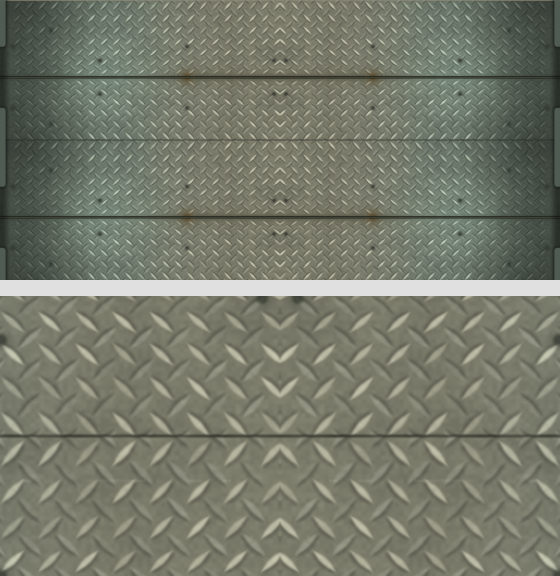
Top: the whole. Bottom: its middle third, enlarged.
This texture is drawn by a WebGL 2 fragment shader. Its source:

```glsl
#version 300 es
precision highp float;
// Worn steel tread plate: two stacked repeats, each mirrored left-right
// and about a dark seam. Slim treads fill a lattice that tightens near the seam;
// gradients, bolts, rust, grime and edge brackets are distance functions.
uniform vec2 u_resolution;
out vec4 outColor;

float hash(vec2 p) {
  vec3 q = fract(vec3(p.xyx) * 0.1031);
  q += dot(q, q.yzx + 33.33);
  return fract((q.x + q.y) * q.z);
}

float noise(vec2 p) {
  vec2 i = floor(p), f = fract(p);
  f = f * f * (3.0 - 2.0 * f);
  return mix(mix(hash(i), hash(i + vec2(1, 0)), f.x),
             mix(hash(i + vec2(0, 1)), hash(i + vec2(1, 1)), f.x), f.y);
}

float fbm(vec2 p) {
  float sum = 0.0, gain = 0.5;
  for (int i = 0; i < 4; i++) {
    sum += gain * noise(p);
    p = p * 2.03 + 7.1;
    gain *= 0.5;
  }
  return sum;
}

// Coverage of a shape whose signed distance is dist
float fill(float dist, float soft) {
  return 1.0 - smoothstep(-soft, soft, dist);
}

// Row number at a distance from the seam; rows widen away from it
float rowAt(float d) {
  return (sqrt(0.00555 + 0.00896 * (d - 0.177)) - 0.0745) / 0.00448;
}

// One diagonal family of treads: x rounded body, y shadow, z random per tread
vec3 tread(vec2 p, vec2 offset, float slope, float px) {
  vec2 pitch = vec2(0.0885, 0.084);
  vec2 g = vec2(p.x / pitch.x, rowAt(p.y)) - offset;
  vec2 id = floor(g + 0.5), c = (g - id) * pitch;
  float along = (c.x + slope * c.y) * 0.707;
  float across = (c.y - slope * c.x) * 0.707;
  float halfWidth = 0.0075 * (1.0 - pow(along / 0.034, 2.0));
  float soft = max(px * 0.7, 0.0055);
  float body = fill(abs(across) - halfWidth, soft);
  float shade = fill(abs(across + 0.0085) - halfWidth, soft * 1.3);
  return vec3(body, shade * (1.0 - body), hash(id + 41.0));
}

void main() {
  float px = 2.0 / u_resolution.y;
  vec2 q = (gl_FragCoord.xy - vec2(0.5 * u_resolution.x, 0.0)) * px;
  float v = fract(q.y);
  float side = v - 0.448;
  vec2 p = vec2(abs(q.x), abs(side));  // distance from centre, from seam

  // Warm centre, teal flanks, dark ends
  vec3 color = mix(vec3(0.475, 0.475, 0.41), vec3(0.43, 0.48, 0.43),
                   smoothstep(0.4, 1.3, p.x));
  color = mix(color, vec3(0.27, 0.305, 0.27), smoothstep(1.25, 1.9, p.x));
  float flank = exp(-pow((p.x - 1.2) / 0.4, 2.0));
  color += vec3(0.05, 0.07, 0.06) * flank * exp(-p.y / 0.2);
  color *= 1.0 - 0.13 * smoothstep(0.15, 0.55, p.y) * smoothstep(0.8, 1.7, p.x);

  // Grime and fine grain
  color *= 0.93 + 0.15 * fbm(p * vec2(9.0, 12.0) + 3.0);
  color *= 0.95 + 0.10 * noise(p * 90.0);

  // Raised treads: one diagonal catches the light, the other stays dull
  float lit = 1.0 - 0.7 * smoothstep(1.25, 1.9, p.x);
  float clear = smoothstep(0.012, 0.04, p.y) * fill(p.x - 1.91, 0.03);
  vec3 bright = tread(p, vec2(0.2, 0.0), -1.0, px);
  vec3 dull = tread(p, vec2(0.7, 0.5), 1.0, px);
  color *= 1.0 - clear * (0.19 * bright.y + 0.20 * dull.y);
  color += vec3(0.25, 0.25, 0.23) * bright.x * clear * lit * (0.5 + 0.6 * bright.z);
  color += vec3(0.08) * dull.x * clear * lit * (0.3 + dull.z);

  // Bolts zigzag along the plate, with a faint outer one
  for (int i = 0; i < 5; i++) {
    vec2 at = vec2(0.042 + 0.622 * float(i), i % 2 == 0 ? 0.12 : 0.219);
    if (i == 4) at = vec2(1.635, 0.333);
    float r = length(p - at);
    color *= 1.0 - 0.15 * fill(r - 0.024, 0.014);
    color = mix(color, vec3(0.21, 0.23, 0.195), 0.75 * fill(r - 0.013, 0.007));
  }

  // Rust spots and brown staining along the seam
  float rust = exp(-length((p - vec2(0.665, 0.01)) / vec2(0.03, 0.028)));
  color = mix(color, vec3(0.39, 0.28, 0.13), rust * (0.5 + 0.6 * noise(p * 45.0)));
  float stain = exp(-p.y / 0.03) * fill(p.x - 0.7, 0.35);
  color = mix(color, vec3(0.30, 0.28, 0.19), 0.4 * stain);

  // Thick seam with a thin pale core, faint dashed scratch, thin joint
  color *= 1.0 - 0.2 * exp(-p.y / 0.018);
  color = mix(color, vec3(0.13, 0.14, 0.11), 0.85 * fill(p.y - 0.009, 0.005));
  color += vec3(0.12, 0.13, 0.10) * fill(abs(side + 0.002) - 0.002, 0.005);
  float dashes = smoothstep(0.5, 0.75, noise(vec2(p.x * 40.0, 5.0)));
  color += 0.08 * dashes * lit * fill(abs(side - 0.445) - 0.002, 0.006);
  float joint = min(v, 1.0 - v);
  float inner = step(0.25, q.y) * step(q.y, 1.75);
  float worn = 0.6 + 0.3 * noise(vec2(p.x * 22.0, 9.0));
  color = mix(color, vec3(0.15, 0.16, 0.13), worn * inner * fill(joint - 0.003, 0.005));
  color = mix(color, vec3(0.55, 0.54, 0.47), 0.8 * fill(2.0 - q.y - 0.006, 0.005));

  // Dark ends holding rounded brackets
  color *= 1.0 - 0.38 * smoothstep(1.92, 1.985, p.x);
  vec2 b = abs(p - vec2(2.0, 0.46)) - vec2(0.018, 0.22);
  float bracket = length(max(b, 0.0)) + min(max(b.x, b.y), 0.0) - 0.022;
  color *= 1.0 - 0.25 * fill(bracket - 0.012, 0.014);
  color = mix(color, vec3(0.35, 0.40, 0.36), 0.85 * fill(bracket, 0.006));

  outColor = vec4(clamp(color, 0.0, 1.0), 1.0);
}
```
